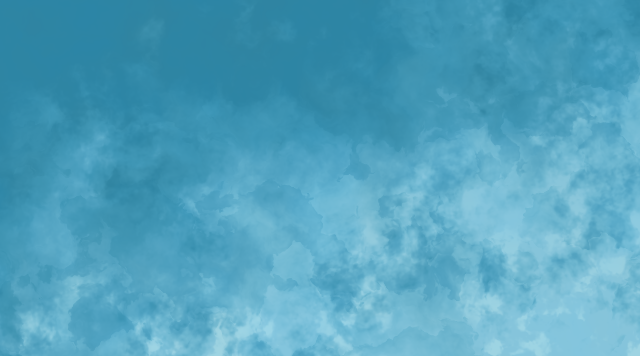
Write a Shadertoy shader that draws this texture.

```glsl
// Mottled watercolour wash: deep blue at upper left fading to pale cloudy blue at lower right.

const vec3 DEEP  = vec3(0.18, 0.52, 0.64);
const vec3 TEAL  = vec3(0.25, 0.59, 0.71);
const vec3 AZURE = vec3(0.32, 0.64, 0.76);
const vec3 SKY   = vec3(0.43, 0.72, 0.82);
const vec3 PALE  = vec3(0.52, 0.77, 0.86);
const vec3 FOAM  = vec3(0.68, 0.87, 0.91);

const vec2  WASH_SLOPE   = vec2(0.44, -0.78); // tone change across the canvas
const float WASH_LEVEL   = 0.50;
const float CLOUD_SCALE  = 3.6;
const float CLOUD_AMOUNT = 0.66;
const float BLOT_SCALE   = 7.0;
const float BLOT_AMOUNT  = 0.11;
const float WISP_SCALE   = 17.0;
const float WISP_AMOUNT  = 0.62;
const float GRAIN_SCALE  = 55.0;
const float GRAIN_AMOUNT = 0.17;
const float FOAM_AMOUNT  = 0.60;

float hash(vec2 cell) {
    vec3 q = fract(cell.xyx * vec3(0.1031, 0.1030, 0.0973));
    q += dot(q, q.yzx + 33.33);
    return fract((q.x + q.y) * q.z);
}

float noise(vec2 p) {
    vec2 cell = floor(p);
    vec2 f = fract(p);
    f = f * f * f * (f * (f * 6.0 - 15.0) + 10.0);
    return mix(mix(hash(cell), hash(cell + vec2(1, 0)), f.x),
               mix(hash(cell + vec2(0, 1)), hash(cell + vec2(1, 1)), f.x), f.y);
}

// Rotated octaves, normalised to a mean of one half
float fbm(vec2 p, int octaves) {
    float sum = 0.0, weight = 0.5, total = 0.0;
    for (int i = 0; i < octaves; i++) {
        sum += weight * noise(p);
        total += weight;
        weight *= 0.58;
        p = mat2(1.6, 1.2, -1.2, 1.6) * p + 17.3;
    }
    return sum / total;
}

// Colour by tone, with stops spaced by each colour's share
vec3 washColour(float tone) {
    vec3 c = mix(DEEP, TEAL, smoothstep(0.12, 0.42, tone));
    c = mix(c, AZURE, smoothstep(0.38, 0.58, tone));
    c = mix(c, SKY, smoothstep(0.54, 0.76, tone));
    return mix(c, PALE, smoothstep(0.70, 0.92, tone));
}

void mainImage(out vec4 fragColor, in vec2 fragCoord) {
    vec2 uv = fragCoord / iResolution.xy;
    vec2 p = fragCoord / iResolution.y;

    // Ragged warp that breaks up the cloud outlines
    vec2 warp = vec2(fbm(p * 9.0 + 3.1, 5), fbm(p * 9.0 + 41.7, 5)) - 0.5;
    vec2 q = p + 0.12 * warp;

    // Broad wash and soft clouds
    float tone = WASH_LEVEL + dot(uv - 0.5, WASH_SLOPE);
    tone += CLOUD_AMOUNT * (fbm(q * CLOUD_SCALE + 8.4, 6) - 0.5);

    // Pigment blots with firmer edges, fading out in the deep area
    float lit = smoothstep(0.05, 0.55, tone);
    float blot = smoothstep(0.47, 0.53, fbm(q * BLOT_SCALE + 60.2, 5));
    tone += BLOT_AMOUNT * (blot - 0.5) * lit;

    // Fine wisps and speckle gathered in scattered patches
    float patches = smoothstep(0.42, 0.62, fbm(q * 4.2 + 25.9, 4));
    float strength = (0.25 + 0.75 * patches) * (0.30 + 0.70 * lit);
    float wisp = fbm((p + 0.03 * warp) * WISP_SCALE + 91.5, 4) - 0.5;
    float grain = fbm(p * GRAIN_SCALE + 211.3, 2) - 0.5;
    tone += (WISP_AMOUNT * wisp + GRAIN_AMOUNT * grain) * strength;

    vec3 colour = washColour(tone);

    // Bright foam touches on the palest patches near the bottom
    float foam = smoothstep(0.03, 0.20, wisp) * patches * smoothstep(0.65, 1.0, tone);
    colour = mix(colour, FOAM, FOAM_AMOUNT * foam * smoothstep(0.60, 0.05, uv.y));

    // Faint hue drift between greener and bluer paint
    float drift = fbm(q * 6.0 + 130.6, 4) - 0.5;
    colour += drift * vec3(-0.03, 0.01, 0.04);

    fragColor = vec4(colour, 1.0);
}
```
